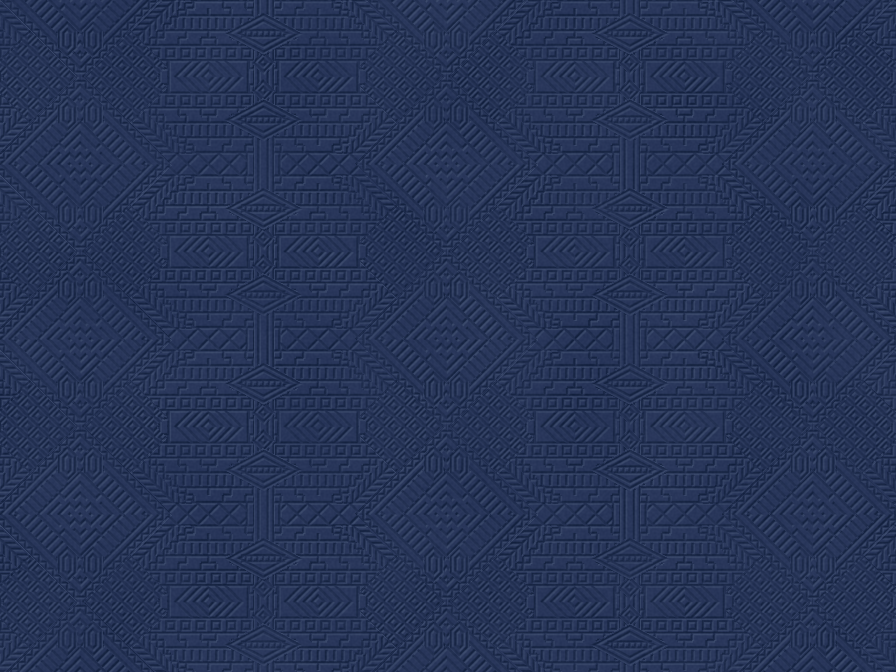
A Shadertoy shader for this pattern:

```glsl
// Navy embossed textile: folded tiles of a maze diamond, feather bands, lattice,
// stepped blocks and arrow columns. Distances to groove lines form a height field
// that is lit from the upper left, with gradient noise for grain and uneven depth.

const float CANVAS_UNITS = 576.0;           // design units per canvas height
const vec2 HALF_TILE = vec2(157.0, 75.0);
const float GROOVE = 1.05;                  // half width of a groove
const float DIAG = 0.7071;
const vec3 BASE = vec3(0.160, 0.213, 0.355);
const vec3 SHADOW = vec3(0.085, 0.140, 0.255);
const vec3 HIGHLIGHT = vec3(0.250, 0.310, 0.440);

vec2 hashGradient(vec2 cell) {
    vec3 h = fract(cell.xyx * vec3(0.1031, 0.1030, 0.0973));
    h += dot(h, h.yzx + 33.33);
    float angle = 6.2832 * fract((h.x + h.y) * h.z);
    return vec2(cos(angle), sin(angle));
}

float gradientNoise(vec2 p) {
    vec2 i = floor(p), f = fract(p);
    vec2 u = f * f * f * (f * (f * 6.0 - 15.0) + 10.0);
    vec2 e = vec2(1.0, 0.0);
    float low = mix(dot(hashGradient(i), f), dot(hashGradient(i + e), f - e), u.x);
    float high = mix(dot(hashGradient(i + e.yx), f - e.yx), dot(hashGradient(i + 1.0), f - 1.0), u.x);
    return mix(low, high, u.y);
}

// Distance to the nearest multiple of period
float repeatLine(float x, float period) {
    return abs(fract(x / period + 0.5) - 0.5) * period;
}

// Distance to staircases descending at 45 degrees, one every 'period' cells
float stairs(vec2 p, float size, float period) {
    vec2 cell = floor(p / size), f = p - cell * size;
    float n = mod(cell.x + cell.y, period);
    if (n < 0.5) return min(f.x, f.y);
    if (n > period - 1.5) return size - max(f.x, f.y);
    return size;
}

// Maze core, striped ring and toothed frame; s runs outward, t along the edge
float medallion(float s, float t) {
    float frame = min(abs(s - 36.0), min(abs(s - 60.0), min(abs(s - 68.0), abs(s - 78.0)))) * DIAG;
    if (s < 36.0) {
        float side = mod(floor(s / 9.0 + 0.5), 2.0) * 2.0 - 1.0;
        float ring = max(repeatLine(s, 9.0) * DIAG, 4.0 - abs(t - side * 4.5));
        float spoke = mod(floor(s / 9.0), 2.0) > 0.5 ? abs(t) * DIAG : 9.0;
        return min(frame, min(ring, spoke));
    }
    if (s < 60.0) return min(frame, max(repeatLine(t, 9.0) * DIAG, abs(s - 48.0) - 9.0));
    if (s > 68.0) return min(frame, abs(s - 70.0 - repeatLine(t, 12.0)) * 0.5);
    return frame;
}

// Rotated squares with a smaller square inside each
float lattice(float s, float t) {
    float edge = min(repeatLine(s - 75.0, 18.0), repeatLine(t + 75.0, 18.0));
    return min(edge, abs(edge - 5.0)) * DIAG;
}

// Flat nested diamond with a double bar through its middle
float arrowMotif(vec2 m, float e) {
    float bar = max(abs(m.y - 2.5), m.x - 18.0);
    float studs = max(repeatLine(m.x, 5.0), m.y - 2.0);
    return min(min(abs(e), abs(e + 4.5)), min(bar, max(studs, m.x - 18.0)));
}

// Boxed diamond, then rows of squares, steps and upright bars
float blocks(vec2 b) {
    if (b.y < 14.0) {
        float e = b.x + b.y;
        float frame = min(14.0 - b.y, abs(b.x - 34.0));
        if (b.x > 34.0) return min(frame, stairs(b, 7.0, 2.0));
        float nested = min(min(abs(e - 5.0), abs(e - 12.0)), min(abs(e - 20.0), abs(e - 28.0)));
        return min(frame, nested * DIAG);
    }
    float pitch = 12.75, y = b.y - 14.0, row = floor(y / pitch);
    float rule = repeatLine(y, pitch), inset = 3.0 - rule;
    if (row < 0.5) {
        vec2 square = abs(vec2(repeatLine(b.x, 13.0), rule) - vec2(6.5, 6.4));
        return min(rule, abs(max(square.x, square.y) - 3.4));
    }
    if (mod(row, 2.0) > 0.5) return min(rule, stairs(vec2(b.x, y), 6.375, 3.0));
    return min(rule, max(repeatLine(b.x, 7.0), inset));
}

float grooveDistance(vec2 p) {
    vec2 q = abs(mod(p + HALF_TILE, 2.0 * HALF_TILE) - HALF_TILE);
    float s = q.x + q.y, t = q.x - q.y, column = HALF_TILE.x - q.x;
    // Long hexagons beside the diamond tips
    vec2 h = abs(q - vec2(11.0, 43.0));
    float hexagon = max(h.x - 7.0, (h.x + h.y - 14.0) * DIAG);
    if (hexagon < 1.6) return min(abs(hexagon), abs(hexagon + 4.0));
    if (s < 78.0) return medallion(s, t);
    // Arrow column
    vec2 m = vec2(column, abs(q.y - 38.0));
    float arrow = (m.x * 16.0 + m.y * 30.0 - 480.0) / 34.0;
    if (arrow < 2.0) return arrowMotif(m, arrow);
    float bead = (column + abs(q.y - 63.0) - 8.0) * DIAG;
    if (bead < 1.6) return min(abs(bead), abs(bead + 3.5));
    if (column < 9.0) return min(abs(column - 4.0), 9.0 - column);
    // Crossed bar, lattice and feather bands
    if (q.y < 10.0) {
        float crossed = min(repeatLine(q.x - 110.0 + q.y, 18.0), repeatLine(q.x - 110.0 - q.y, 18.0));
        return min(min(10.0 - q.y, abs(column - 14.0)), column < 14.0 ? 9.0 : crossed * DIAG);
    }
    if (t < 8.0 && s < 140.0) return min(lattice(s, t), (8.0 - t) * DIAG);
    vec2 cell = floor(q / 6.0);
    float edge = s < 125.0 ? stairs(q, 6.0, 17.0) : 9.0;
    if (cell.x + cell.y < 17.0) {
        float barb = max(repeatLine(t + abs(s - 90.0), 10.0) * 0.5, abs(s - 90.0) - 9.0);
        return min(edge, min(abs(s - 90.0) * DIAG, barb));
    }
    return min(edge, blocks(vec2(abs(q.x - 110.0), HALF_TILE.y - q.y)));
}

float height(vec2 p, float blur) {
    return smoothstep(GROOVE - blur, GROOVE + blur, grooveDistance(p));
}

void mainImage(out vec4 fragColor, in vec2 fragCoord) {
    vec2 p = (fragCoord - 0.5 * iResolution.xy) / iResolution.y * CANVAS_UNITS + vec2(1.0, 3.0);
    float blur = max(0.8, 0.65 * CANVAS_UNITS / iResolution.y);
    // Relief lit from the upper left
    vec2 toLight = vec2(-0.6, 0.8) * 0.85;
    float slope = height(p - toLight, blur) - height(p + toLight, blur);
    float depth = 1.0 - height(p, blur);
    // Uneven pressing and fine grain
    float wear = 1.0 + 0.35 * gradientNoise(p / 45.0);
    float grain = gradientNoise(p / 2.3) + 0.6 * gradientNoise(p / 5.0 + 40.0);
    vec3 color = mix(BASE, SHADOW, clamp((0.36 * depth + 0.75 * max(-slope, 0.0)) * wear, 0.0, 1.0));
    color = mix(color, HIGHLIGHT, clamp(0.7 * max(slope, 0.0) * wear, 0.0, 1.0));
    color += 0.022 * grain + 0.012 * gradientNoise(p / 80.0);
    fragColor = vec4(color, 1.0);
}
```
